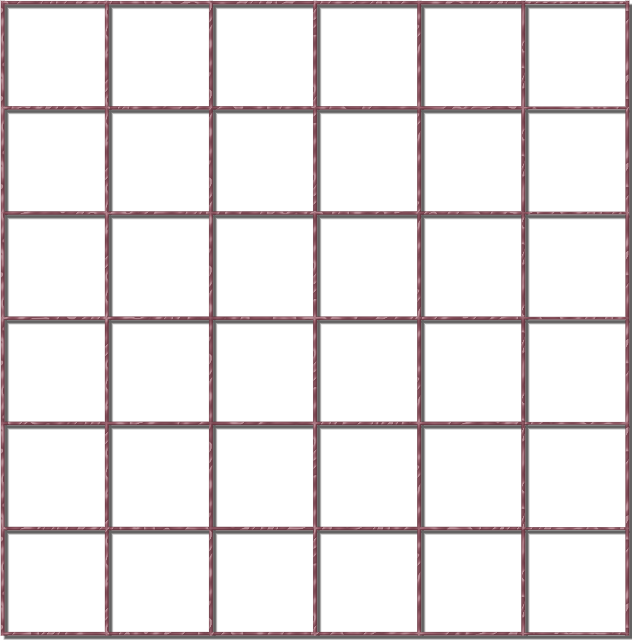
Write a WebGL 2 fragment shader that draws this pattern.

```glsl
#version 300 es
precision highp float;

#define REPEATS 6.0
#define ASPECT 0.9883
#define PITCH vec2(0.1628, 0.1643)
#define MARGIN 0.0043
#define BAR_HALF vec2(0.0031, 0.0027)
#define SHADOW_OFFSET 0.0055
#define SHADOW_HALF 0.0031
#define SHADOW_SOFT 0.0024
#define MARBLE_TILE 0.1377
#define MARBLE_CELLS 5.0
#define STREAKS 2.3

uniform vec2 u_resolution;
out vec4 fragColor;

const vec3 PAPER = vec3(1.0);
const vec3 SHADOW = vec3(0.39, 0.385, 0.385);
const vec3 MAROON = vec3(0.38, 0.19, 0.23);
const vec3 ROSE = vec3(0.64, 0.41, 0.46);
const vec3 PALE = vec3(0.82, 0.70, 0.72);

// Unit gradient, wrapped vertically so the marble tiles
vec2 gradientAt(vec2 cell) {
    cell.y = mod(cell.y, MARBLE_CELLS);
    float angle = 6.2832 * fract(sin(dot(cell, vec2(127.1, 311.7))) * 43758.5);
    return vec2(cos(angle), sin(angle));
}

float gradientNoise(vec2 p) {
    vec2 i = floor(p), f = p - i;
    vec2 u = f * f * f * (f * (f * 6.0 - 15.0) + 10.0);
    vec2 e = vec2(0.0, 1.0);
    float low = mix(dot(gradientAt(i), f),
                    dot(gradientAt(i + e.yx), f - e.yx), u.x);
    float high = mix(dot(gradientAt(i + e), f - e),
                     dot(gradientAt(i + e.yy), f - e.yy), u.x);
    return mix(low, high, u.y);
}

// Signed offset from the nearest vertical (x) and horizontal (y) bar
vec2 barOffset(vec2 p) {
    vec2 q = p - MARGIN;
    return q - PITCH * clamp(round(q / PITCH), 0.0, REPEATS);
}

// Distance to each bar axis, limited to the extent of the lattice
vec2 barDistance(vec2 p) {
    vec2 beyond = max(MARGIN - p, p - MARGIN - REPEATS * PITCH);
    return max(abs(barOffset(p)), beyond.yx);
}

// Slanted marble veins with one crisp and one gradual side
float marble(vec2 p) {
    vec2 q = p * MARBLE_CELLS / MARBLE_TILE;
    q.y += 0.6 * q.x;
    float ramp = fract(gradientNoise(q) * STREAKS + 0.4);
    return ramp * (1.0 - smoothstep(0.86, 1.0, ramp));
}

void main() {
    vec2 uv = gl_FragCoord.xy / u_resolution;
    vec2 p = vec2(uv.x * ASPECT, 1.0 - uv.y);
    float aa = 0.7 / u_resolution.y;

    // Soft shadow, falling down and to the right
    vec2 shadowDistance = barDistance(p - SHADOW_OFFSET);
    float shade = 1.0 - smoothstep(SHADOW_HALF - SHADOW_SOFT,
                                   SHADOW_HALF + SHADOW_SOFT,
                                   min(shadowDistance.x, shadowDistance.y));
    vec3 color = mix(PAPER, SHADOW, shade);

    // Bars, with thinner horizontals in the last column
    vec2 halfWidth = BAR_HALF;
    halfWidth.y *= 1.0 - 0.2 * step(MARGIN + (REPEATS - 1.0) * PITCH.x, p.x);
    vec2 cover = 1.0 - smoothstep(-aa, aa, barDistance(p) - halfWidth);

    // Rounded bevel lit from the upper left
    vec2 across = barOffset(p) / halfWidth;
    vec2 ridge = exp(-2.2 * (across + 0.2) * (across + 0.2)) * cover;
    float light = max(ridge.x, ridge.y);
    float vein = marble(p);
    vec3 bar = mix(MAROON, ROSE, clamp(light * (0.45 + 0.9 * vein), 0.0, 1.0));
    bar = mix(bar, PALE, light * smoothstep(0.5, 0.85, vein) * 0.6);

    // Brighter knots where bars cross
    bar = mix(bar, ROSE, 0.6 * ridge.x * ridge.y);

    color = mix(color, bar, max(cover.x, cover.y));
    fragColor = vec4(color, 1.0);
}
```
